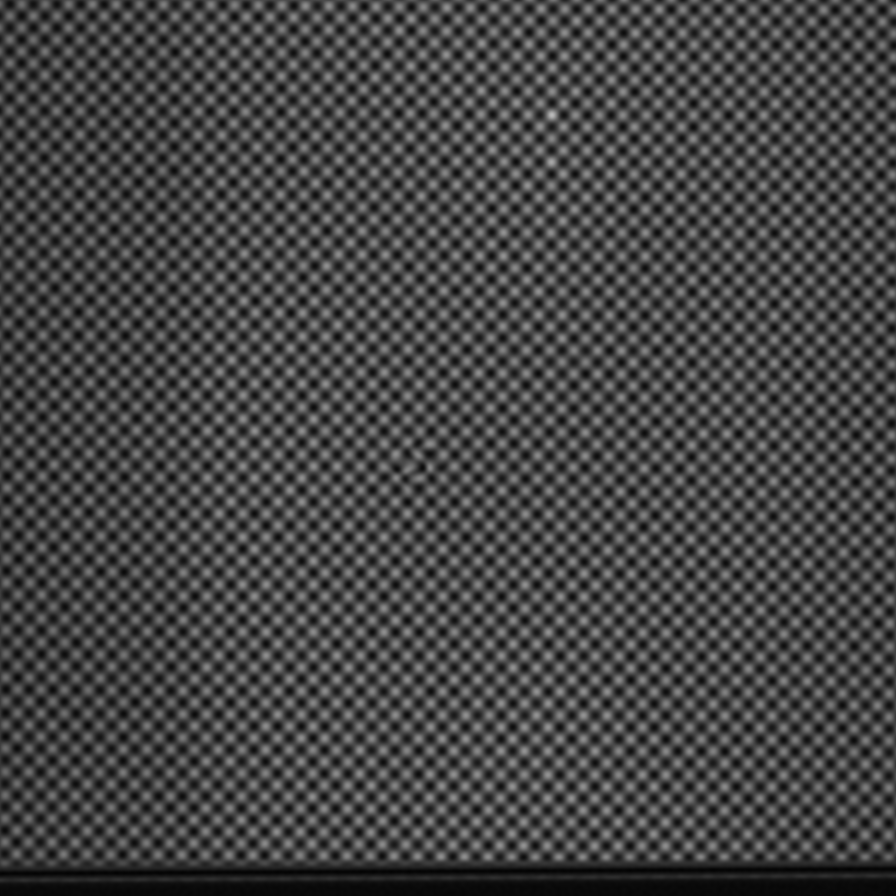
Write a WebGL 1 fragment shader that draws this pattern.

```glsl
precision highp float;

uniform vec2 u_resolution;

const float TAU = 6.2831853;
const vec2 REPEATS = vec2(38.0, 38.0);     // dots across and down
const vec2 PHASE = vec2(0.30, 0.20);
const float TILT = 0.006;                  // slight rotation of the mesh
const float WARP = 0.0022;                 // slow bending of the rows
const float BASE_GREY = 0.277;
const float CONTRAST = 0.205;
const float PEAK_BOOST = 0.035;
const float DOT_VARIATION = 0.24;
const float GRAIN = 0.014;
const vec2 FLAW_CENTRE = vec2(0.463, 0.480);
const float FLAW_RADIUS = 0.032;
const float FLAW_SHIFT = 0.42;
const vec2 GLINT_TOP = vec2(0.617, 0.870);
const vec2 GLINT_LOW = vec2(0.620, 0.818);
const float HEM_SLOPE = 0.005;
const float HEM_TOP = 0.035;
const float GROOVE_Y = 0.025;
const float SEAM_Y = 0.0175;

float hash(vec2 p) {
  vec3 q = fract(vec3(p.xyx) * 0.1031);
  q += dot(q, q.yzx + 33.33);
  return fract((q.x + q.y) * q.z);
}

vec2 gradient(vec2 cell) {
  float angle = TAU * hash(cell);
  return vec2(cos(angle), sin(angle));
}

float gradientNoise(vec2 p) {
  vec2 i = floor(p);
  vec2 f = p - i;
  vec2 w = f * f * f * (f * (f * 6.0 - 15.0) + 10.0);
  float a = dot(gradient(i), f);
  float b = dot(gradient(i + vec2(1.0, 0.0)), f - vec2(1.0, 0.0));
  float c = dot(gradient(i + vec2(0.0, 1.0)), f - vec2(0.0, 1.0));
  float d = dot(gradient(i + 1.0), f - 1.0);
  return mix(mix(a, b, w.x), mix(c, d, w.x), w.y);
}

float bell(float x, float width) {
  return exp(-x * x / (width * width));
}

// Diagonal coordinates in which every dot sits on an integer point
vec2 toLattice(vec2 uv) {
  vec2 bend = vec2(gradientNoise(uv * 2.5), gradientNoise(uv * 2.5 + 17.0));
  vec2 p = uv + WARP * bend + TILT * vec2(-uv.y, uv.x);
  p = p * REPEATS + PHASE;
  return vec2(p.x + p.y, p.x - p.y);
}

// One brighter dot, snapped to the lattice
float glint(vec2 lattice, vec2 place) {
  vec2 dotCentre = floor(toLattice(place) + 0.5);
  return bell(length(lattice - dotCentre), 0.38);
}

float mesh(vec2 uv) {
  vec2 lattice = toLattice(uv);

  // Small patch where the weave is disturbed
  float flaw = bell(length(uv - FLAW_CENTRE), FLAW_RADIUS);
  vec2 jolt = vec2(gradientNoise(uv * 45.0), gradientNoise(uv * 45.0 + 31.0));
  vec2 shifted = lattice + FLAW_SHIFT * flaw * jolt;

  vec2 wave = cos(TAU * shifted);
  float height = 0.5 * (wave.x + wave.y);
  float peak = max(height, 0.0);

  // Each dot and each gap differs a little
  float dotGain = hash(floor(shifted + 0.5) + 200.0) - 0.5;
  float gapGain = hash(floor(shifted) + 400.0) - 0.5;
  float grey = BASE_GREY + CONTRAST * height + PEAK_BOOST * peak * peak;
  grey += CONTRAST * DOT_VARIATION * peak * dotGain;
  grey += CONTRAST * DOT_VARIATION * min(height, 0.0) * gapGain;
  grey += 0.05 * flaw * gradientNoise(uv * 60.0);

  // Uneven lighting, dimmer toward the sides
  float light = 1.05 - 0.55 * pow(abs(uv.x - 0.53), 2.0);
  light *= mix(0.93, 1.0, smoothstep(0.17, 0.26, uv.x));
  light *= 1.0 + 0.06 * gradientNoise(uv * vec2(5.0, 3.0) + 8.0);
  grey *= light;

  grey += 0.20 * glint(lattice, GLINT_TOP) + 0.11 * glint(lattice, GLINT_LOW);
  return grey;
}

// Dark border with a groove and a faint stitched seam
float hem(float y, float x) {
  float grey = mix(0.035, 0.17, smoothstep(0.006, 0.036, y));
  grey *= 1.0 - 0.85 * bell(y - GROOVE_Y, 0.0035);
  float stitch = 0.85 + 0.15 * cos(TAU * x * REPEATS.x);
  return grey + 0.10 * stitch * bell(y - SEAM_Y, 0.0030);
}

void main() {
  vec2 uv = gl_FragCoord.xy / u_resolution;
  float hemY = uv.y - HEM_SLOPE * uv.x;
  float onMesh = smoothstep(HEM_TOP - 0.006, HEM_TOP + 0.006, hemY);
  float grey = mix(hem(hemY, uv.x), mesh(uv), onMesh);
  grey += GRAIN * gradientNoise(uv * 150.0);
  gl_FragColor = vec4(vec3(clamp(grey, 0.0, 1.0)), 1.0);
}
```
